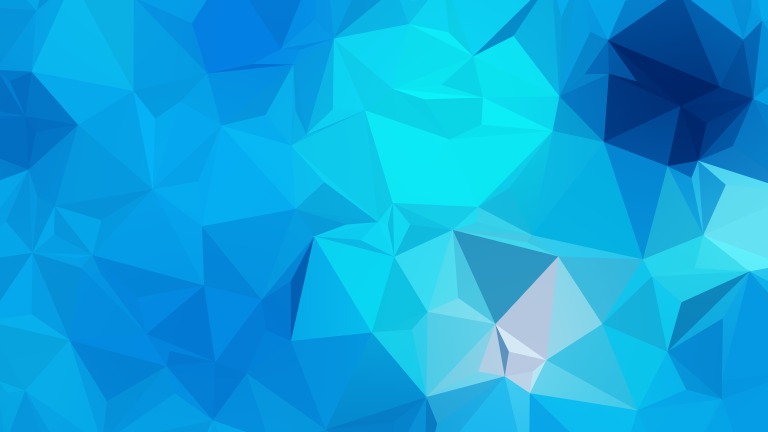
Give the GLSL for this background, as a Shadertoy shader.

```glsl
// Low-poly mosaic of irregular triangles in blue, cyan, navy and pale tints.

const float ROWS = 6.6;        // mesh cells per canvas height
const float JITTER = 0.94;     // vertex wander inside its cell
const float SPLIT_RATE = 0.36; // share of triangles cut into three
const float TILT = 0.42;       // mesh rotation in radians

vec2 hash2(vec2 p) {
    vec3 q = fract(p.xyx * vec3(0.1031, 0.1030, 0.0973));
    q += dot(q, q.yzx + 33.33);
    return fract((q.xx + q.yz) * q.zy);
}

float cross2(vec2 a, vec2 b) { return a.x * b.y - a.y * b.x; }

mat2 rotation(float a) { return mat2(cos(a), sin(a), -sin(a), cos(a)); }

// Blends a tint over the base inside a soft, flat-topped ellipse.
vec3 blob(vec3 base, vec2 p, vec2 centre, vec2 radius, vec3 tint) {
    vec2 d = (p - centre) / radius;
    float r2 = dot(d, d);
    return mix(base, tint, exp(-r2 * r2));
}

// Smooth colour field in units of the canvas height.
vec3 colourField(vec2 p) {
    vec3 c = vec3(0.02, 0.62, 0.89);
    // blue regions on the left
    c = blob(c, p, vec2(0.00, 0.71), vec2(0.15, 0.17), vec3(0.01, 0.45, 0.78));
    c = blob(c, p, vec2(0.28, 0.96), vec2(0.14, 0.10), vec3(0.04, 0.70, 0.90));
    c = blob(c, p, vec2(0.61, 0.92), vec2(0.21, 0.15), vec3(0.01, 0.47, 0.86));
    c = blob(c, p, vec2(0.46, 0.64), vec2(0.18, 0.14), vec3(0.02, 0.68, 0.95));
    c = blob(c, p, vec2(0.50, 0.24), vec2(0.34, 0.19), vec3(0.01, 0.50, 0.85));
    c = blob(c, p, vec2(0.06, 0.13), vec2(0.13, 0.12), vec3(0.03, 0.69, 0.91));
    // cyan centre
    c = blob(c, p, vec2(1.02, 0.66), vec2(0.32, 0.38), vec3(0.06, 0.81, 0.92));
    c = blob(c, p, vec2(1.08, 0.74), vec2(0.22, 0.22), vec3(0.04, 0.89, 0.94));
    c = blob(c, p, vec2(0.89, 0.26), vec2(0.12, 0.17), vec3(0.03, 0.81, 0.92));
    c = blob(c, p, vec2(1.30, 0.50), vec2(0.17, 0.09), vec3(0.01, 0.66, 0.85));
    c = blob(c, p, vec2(0.88, 0.01), vec2(0.18, 0.08), vec3(0.02, 0.50, 0.79));
    // right side
    c = blob(c, p, vec2(1.48, 0.20), vec2(0.16, 0.25), vec3(0.03, 0.73, 0.90));
    c = blob(c, p, vec2(1.70, 0.14), vec2(0.14, 0.14), vec3(0.02, 0.56, 0.86));
    c = blob(c, p, vec2(1.66, 0.43), vec2(0.17, 0.14), vec3(0.16, 0.81, 0.90));
    c = blob(c, p, vec2(1.76, 0.50), vec2(0.12, 0.13), vec3(0.40, 0.90, 0.96));
    // navy core with its halo
    c = blob(c, p, vec2(1.56, 0.77), vec2(0.25, 0.21), vec3(0.01, 0.40, 0.74));
    c = blob(c, p, vec2(1.57, 0.78), vec2(0.17, 0.14), vec3(0.00, 0.14, 0.41));
    // pale crystal with its halo
    c = blob(c, p, vec2(1.19, 0.25), vec2(0.23, 0.24), vec3(0.38, 0.86, 0.92));
    c = blob(c, p, vec2(1.20, 0.21), vec2(0.13, 0.15), vec3(0.78, 0.85, 0.92));
    return c;
}

// Signed distance to the line a-b, positive on its right.
float lineDistance(vec2 p, vec2 a, vec2 b) {
    vec2 e = b - a;
    return cross2(p - a, e) / length(e);
}

// Adds one counter-clockwise facet, weighted by its pixel coverage.
void addFacet(inout vec4 sum, vec2 p, vec2 a, vec2 b, vec2 c, vec2 seed, float pixel) {
    float d = max(lineDistance(p, a, b), max(lineDistance(p, b, c), lineDistance(p, c, a)));
    float cover = clamp(0.5 - d / pixel, 0.0, 1.0);
    if (cover <= 0.0) return;
    vec2 h = hash2(seed + 17.3);
    vec2 site = mix((a + b + c) / 3.0, p, 0.12);
    vec3 colour = colourField(site * rotation(TILT) / ROWS + (h - 0.5) * 0.05);
    colour *= 1.0 + (h.x - 0.5) * vec3(0.16, 0.17, 0.10);
    colour *= mix(vec3(1.0), vec3(0.5, 0.72, 0.84), step(0.98, h.y));
    sum += vec4(min(colour, 1.0), 1.0) * cover;
}

// Draws a triangle whole, or cut into three around an inner point.
void addTriangle(inout vec4 sum, vec2 p, vec2 a, vec2 b, vec2 c, vec2 seed, float pixel) {
    vec2 h = hash2(seed);
    if (h.x > SPLIT_RATE) {
        addFacet(sum, p, a, b, c, seed, pixel);
        return;
    }
    vec2 inner = mix(mix(a, b, 0.25 + 0.5 * h.y), c, 0.2 + 0.4 * h.x / SPLIT_RATE);
    addFacet(sum, p, a, b, inner, seed + 3.1, pixel);
    addFacet(sum, p, b, c, inner, seed + 5.7, pixel);
    addFacet(sum, p, c, a, inner, seed + 9.2, pixel);
}

vec2 meshVertex(vec2 id) {
    return id + 0.5 + (hash2(id + 41.0) - 0.5) * JITTER;
}

// Splits one mesh quad along its shorter diagonal that stays inside.
void addQuad(inout vec4 sum, vec2 p, vec2 id, float pixel) {
    vec2 a = meshVertex(id);
    vec2 b = meshVertex(id + vec2(1, 0));
    vec2 c = meshVertex(id + vec2(1, 1));
    vec2 d = meshVertex(id + vec2(0, 1));
    bool acInside = cross2(b - a, c - a) > 0.0 && cross2(c - a, d - a) > 0.0;
    bool bdInside = cross2(c - b, d - b) > 0.0 && cross2(d - b, a - b) > 0.0;
    bool useAC = acInside && (!bdInside || distance(a, c) < distance(b, d));
    if (!useAC) { vec2 first = a; a = b; b = c; c = d; d = first; }
    addTriangle(sum, p, a, b, c, id + 0.23, pixel);
    addTriangle(sum, p, a, c, d, id + 0.71, pixel);
}

void mainImage(out vec4 fragColor, in vec2 fragCoord) {
    vec2 p = rotation(TILT) * (fragCoord / iResolution.y) * ROWS;
    float pixel = ROWS / iResolution.y;
    vec4 sum = vec4(0.0);
    for (int k = 0; k < 4; k++)
        addQuad(sum, p, floor(p) - vec2(k & 1, k >> 1), pixel);
    fragColor = vec4(sum.rgb / max(sum.a, 1e-4), 1.0);
}
```
